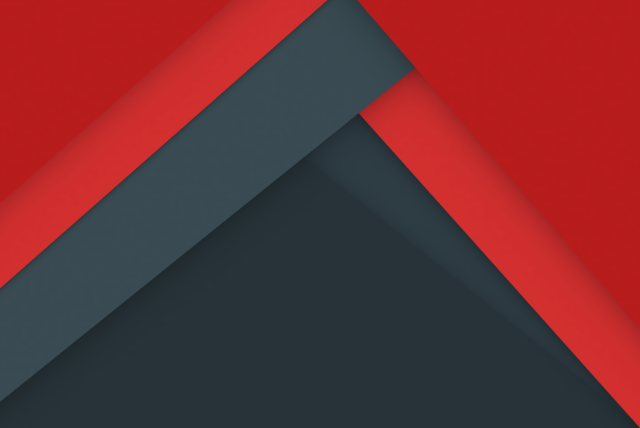
Write a Shadertoy shader that draws this background.

```glsl
// Overlapping diagonal paper sheets in red and slate with soft drop shadows.

const vec3 CHARCOAL   = vec3(0.153, 0.200, 0.224);
const vec3 DEEP_SLATE = vec3(0.182, 0.238, 0.268);
const vec3 SLATE      = vec3(0.225, 0.292, 0.322);
const vec3 BRIGHT_RED = vec3(0.827, 0.184, 0.184);
const vec3 DARK_RED   = vec3(0.718, 0.110, 0.110);

// Signed distance to the line a-b, positive on its left side.
float lineDistance(vec2 p, vec2 a, vec2 b) {
    vec2 along = normalize(b - a);
    return dot(p - a, vec2(-along.y, along.x));
}

// Lay a sheet where dist > 0; its shadow fades outside the edge.
vec3 addSheet(vec3 below, vec3 paint, float dist, float strength, float spread, float blur) {
    float shadow = strength * exp(-max(-dist, 0.0) / spread);
    float cover = smoothstep(-blur, blur, dist);
    return mix(below * (1.0 - shadow), paint, cover);
}

// Pseudo-random gradient direction for a lattice cell.
vec2 cellGradient(vec2 cell) {
    float angle = 6.2832 * fract(sin(dot(cell, vec2(127.1, 311.7))) * 43758.5);
    return vec2(cos(angle), sin(angle));
}

float gradientNoise(vec2 p) {
    vec2 cell = floor(p);
    vec2 f = fract(p);
    vec2 u = f * f * (3.0 - 2.0 * f);
    vec2 e = vec2(0.0, 1.0);
    float low  = mix(dot(cellGradient(cell), f),
                     dot(cellGradient(cell + e.yx), f - e.yx), u.x);
    float high = mix(dot(cellGradient(cell + e.xy), f - e.xy),
                     dot(cellGradient(cell + e.yy), f - e.yy), u.x);
    return mix(low, high, u.y);
}

void mainImage(out vec4 fragColor, in vec2 fragCoord) {
    // Canvas units: height 1, width 1.5.
    vec2 p = fragCoord / iResolution.xy * vec2(1.5, 1.0);
    float blur = 0.8 / iResolution.y;

    // Sheet edges.
    float floorEdge    = -lineDistance(p, vec2(0.713, 0.633), vec2(1.500, 0.004));
    float rightBand    = lineDistance(p, vec2(0.842, 0.734), vec2(1.500, 0.000));
    float slateBand    = lineDistance(p, vec2(0.000, 0.061), vec2(0.971, 0.840));
    float leftBand     = lineDistance(p, vec2(0.000, 0.326), vec2(0.768, 1.000));
    float leftCorner   = lineDistance(p, vec2(0.000, 0.525), vec2(0.543, 1.000));
    float rightCorner  = lineDistance(p, vec2(0.837, 1.000), vec2(1.500, 0.234));

    // Stack from the bottom sheet to the top one.
    vec3 color = DEEP_SLATE;
    color = addSheet(color, CHARCOAL,   floorEdge,   0.12, 0.020, blur);
    color = addSheet(color, BRIGHT_RED, rightBand,   0.25, 0.018, blur);
    color = addSheet(color, SLATE,      slateBand,   0.22, 0.030, blur);
    color = addSheet(color, BRIGHT_RED, leftBand,    0.28, 0.006, blur);
    color = addSheet(color, DARK_RED,   leftCorner,  0.18, 0.032, blur);
    color = addSheet(color, DARK_RED,   rightCorner, 0.22, 0.032, blur);

    // Faint paper grain.
    color *= 1.0 + 0.012 * gradientNoise(p * 60.0);
    fragColor = vec4(color, 1.0);
}
```
